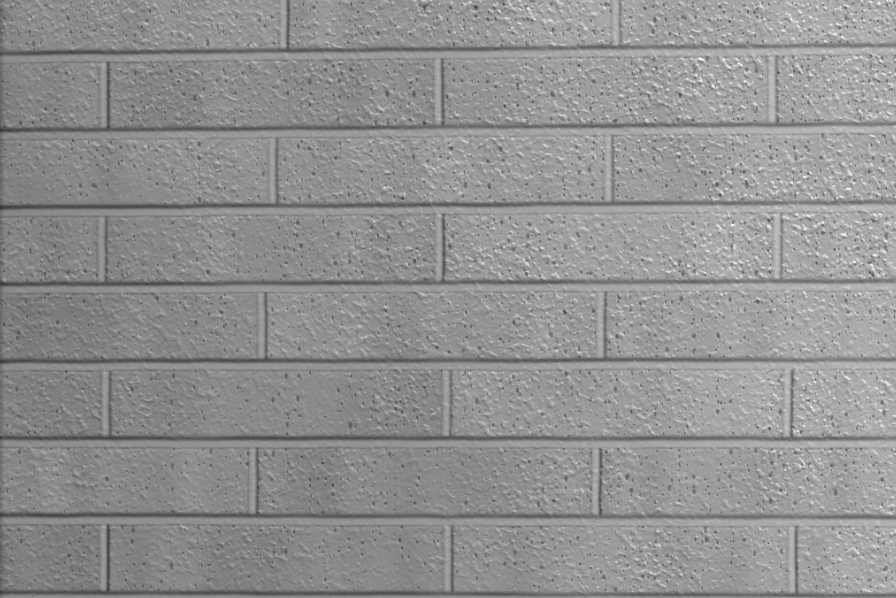
This texture is drawn by a Shadertoy shader. Its source:

```glsl
// Grey painted brick wall in running bond, slightly fanned by perspective.
// Courses and joints come from rounding; soft profiles shade the mortar, while
// embossed noise and hashed pits give the thick, glossy paint its texture.

const float FIRST_LEFT = 0.090, FIRST_RIGHT = 0.076;   // top bed joint, from the top
const float PITCH_LEFT = 0.1287, PITCH_RIGHT = 0.1316; // course height
const vec3 PAINT = vec3(1.0);

float hash(vec2 p) {
    vec3 q = fract(vec3(p.xyx) * 0.1031);
    q += dot(q, q.yzx + 33.33);
    return fract((q.x + q.y) * q.z);
}

float noise(vec2 p) {
    vec2 i = floor(p), f = fract(p);
    f = f * f * (3.0 - 2.0 * f);
    return mix(mix(hash(i), hash(i + vec2(1, 0)), f.x),
               mix(hash(i + vec2(0, 1)), hash(i + vec2(1, 1)), f.x), f.y);
}

// Soft line profile of the given centre and half width
float ridge(float d, float centre, float width) {
    float t = (d - centre) / width;
    return exp(-t * t);
}

// Smooth band between two limits
float band(float d, float lo, float hi, float soft) {
    return smoothstep(lo - soft, lo + soft, d) * (1.0 - smoothstep(hi - soft, hi + soft, d));
}

// Mostly flat paint with sparse blobs and a fine grain, on turned grids
float paintHeight(vec2 p) {
    vec2 a = mat2(0.8, 0.6, -0.6, 0.8) * p;
    vec2 b = mat2(0.92, -0.39, 0.39, 0.92) * p;
    float blobs = smoothstep(0.50, 1.0, noise(a * 105.0));
    float beads = smoothstep(0.45, 1.0, noise(b * 175.0 + 17.0));
    return 0.42 * blobs + 0.36 * beads + 0.20 * noise(a * 290.0 + 41.0);
}

// Scattered pits, some stretched upright
float pits(vec2 p, float density) {
    float depth = 0.0;
    for (int layer = 0; layer < 2; layer++) {
        float scale = 47.0 + 31.0 * float(layer);
        vec2 q = p * scale + 61.0 * float(layer);
        vec2 cell = floor(q);
        vec2 centre = 0.3 + 0.4 * vec2(hash(cell + 3.1), hash(cell + 8.7));
        float size = mix(0.07, 0.17, hash(cell + 14.3));
        float stretch = mix(0.7, 1.9, hash(cell + 21.9));
        float d = length((fract(q) - centre) * vec2(1.0, 1.0 / stretch));
        float present = step(hash(cell + 30.5), density);
        depth = max(depth, present * (1.0 - smoothstep(size * 0.3, size * 1.4, d)));
    }
    return depth;
}

void mainImage(out vec4 fragColor, in vec2 fragCoord) {
    vec2 uv = fragCoord / iResolution.xy;
    vec2 p = vec2(fragCoord.x, iResolution.y - fragCoord.y) / iResolution.y;

    // Nearly straight edges, then course index and distance below the nearest bed joint
    vec2 wobble = (vec2(noise(p * 30.0), noise(p * 20.0 + 9.0)) - 0.5) * 0.0018;
    float pitch = mix(PITCH_LEFT, PITCH_RIGHT, uv.x);
    float v = (p.y + wobble.y - mix(FIRST_LEFT, FIRST_RIGHT, uv.x)) / pitch;
    float row = floor(v) + 1.0;
    float bedY = (v - round(v)) * pitch;

    // Alternate courses shift by half a brick; distance right of the nearest head joint
    float spacing = 0.556 + 0.0028 * row;
    float start = mod(row, 2.0) < 0.5 ? 0.480 - 0.0086 * row : 0.178;
    start += (hash(vec2(row, 5.0)) - 0.5) * 0.008;
    float u = (p.x + wobble.x - start) / spacing;
    float headX = (u - round(u)) * spacing;
    float headWear = hash(vec2(round(u), row) + 51.0);

    // Masks
    float courseY = fract(v) * pitch;
    float inCourse = band(courseY, 0.015, pitch - 0.004, 0.003);
    float bed = band(bedY, -0.005, 0.015, 0.002);
    float head = band(headX, -0.011, 0.004, 0.002) * inCourse;
    float brick = (1.0 - bed) * (1.0 - head);

    // Light strengthens towards the upper right
    float gloss = smoothstep(0.15, 1.0, uv.x * 0.75 + uv.y * 0.32);
    float tone = 0.505 + 0.070 * uv.x + 0.085 * gloss;
    tone += (noise(p * 3.0 + 4.0) - 0.5) * 0.040;

    // Differences between bricks and upright smears of paint
    tone += brick * (hash(vec2(floor(u), row) + 20.0) - 0.5) * 0.040;
    tone += brick * (noise(vec2(p.x * 22.0, p.y * 5.0 + row * 7.0)) - 0.5) * 0.050;

    // Embossed surface, lit from above, with small glints
    vec2 toLight = vec2(0.0012, -0.0028);
    float slope = paintHeight(p) - paintHeight(p + toLight);
    float patchy = mix(0.4, 1.3, noise(p * 9.0 + 2.0)) * mix(0.4, 1.0, brick);
    tone += slope * patchy * mix(0.20, 0.34, gloss);
    tone += smoothstep(0.10, 0.34, slope) * patchy * mix(0.02, 0.10, gloss);

    // Pits with a lit lower lip
    float density = mix(0.18, 0.44, gloss) * mix(0.4, 1.5, noise(p * 8.0));
    float pit = pits(p, density);
    float lip = pits(p + toLight * 1.3, density) * (1.0 - pit);
    tone += brick * (lip * 0.06 - pit * mix(0.15, 0.21, gloss));

    // Bed joint: shadow under the brick, pale mortar, faint lower crease
    float bedWear = mix(0.75, 1.1, noise(vec2(p.x * 12.0, round(v) * 3.0)));
    tone += band(bedY, 0.003, 0.0135, 0.002) * 0.045;
    tone -= ridge(bedY, -0.0010, 0.0042) * 0.22 * bedWear;
    tone -= ridge(bedY, 0.0155, 0.0020) * 0.045 * bedWear;
    tone += ridge(bedY, 0.0190, 0.0022) * 0.03;

    // Head joint: pale left side and a thin shadow on the right
    float headLine = ridge(headX, 0.0035, 0.0028) * mix(0.12, 0.25, headWear);
    tone += inCourse * (ridge(headX, -0.0045, 0.0042) * 0.075 - headLine);
    tone -= inCourse * ridge(headX, -0.012, 0.0020) * 0.045;

    // Darkened left border
    tone *= 1.0 - 0.18 * (1.0 - smoothstep(0.0, 0.006, uv.x));
    fragColor = vec4(PAINT * clamp(tone, 0.0, 1.0), 1.0);
}
```
